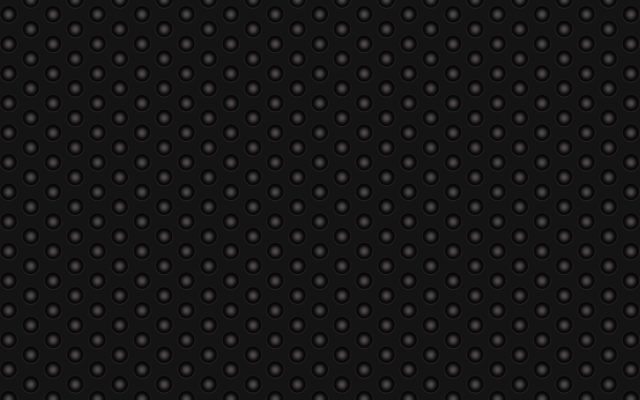
This pattern is drawn by a WebGL 1 fragment shader. Its source:

```glsl
precision highp float;
// Dark perforated panel: round holes in staggered columns, each holding a
// softly lit dome inside a black well with a thin rim, brighter underneath.
// Each pixel finds its nearest lattice centre and shades by radius.
uniform vec2 u_resolution;

// Lengths are fractions of the canvas height.
#define PITCH vec2(0.05556, 0.07402)
#define FIRST_CENTRE vec2(0.0215, 0.0020)
#define HOLE_RADIUS 0.0227
#define RIM_WIDTH 0.0019
#define DOME_RADIUS 0.0188
#define CAP_RADIUS 0.0115
#define PANEL_COLOUR vec3(0.080, 0.080, 0.080)
#define WELL_COLOUR vec3(0.032, 0.030, 0.031)
#define DOME_LIGHT vec3(0.280, 0.258, 0.268)
#define RIM_COLOUR vec3(0.150, 0.147, 0.149)

// Offset from the nearest hole centre; odd columns shift by half a pitch.
vec2 holeOffset(vec2 p) {
  vec2 cell = (p - FIRST_CENTRE) / PITCH;
  float column = floor(cell.x + 0.5);
  cell.y -= 0.5 * mod(column, 2.0);
  return (cell - floor(cell + 0.5)) * PITCH;
}

// One inside the radius, zero outside, with a pixel-wide soft edge.
float disc(float dist, float radius, float pixel) {
  return 1.0 - smoothstep(radius - 0.75 * pixel, radius + 0.75 * pixel, dist);
}

vec3 shadeHole(vec2 offset, float pixel) {
  float dist = length(offset);
  float below = 0.5 - 0.5 * offset.y / max(dist, 0.0001);

  // Dome fades into the well, with a faint step around its cap.
  float dome = 1.0 - smoothstep(0.0, DOME_RADIUS, dist);
  dome *= mix(0.88, 1.04, disc(dist, CAP_RADIUS, pixel));
  vec3 inside = WELL_COLOUR * mix(0.8, 1.2, below) + DOME_LIGHT * dome;

  // Rim catches light from below and sinks into shade at the top.
  vec3 rim = RIM_COLOUR * mix(0.68, 1.08, below);
  vec3 colour = mix(PANEL_COLOUR, rim, disc(dist, HOLE_RADIUS, pixel));
  return mix(colour, inside, disc(dist, HOLE_RADIUS - RIM_WIDTH, pixel));
}

void main() {
  float pixel = 1.0 / u_resolution.y;
  vec2 p = gl_FragCoord.xy * pixel;
  gl_FragColor = vec4(shadeHole(holeOffset(p), pixel), 1.0);
}
```
